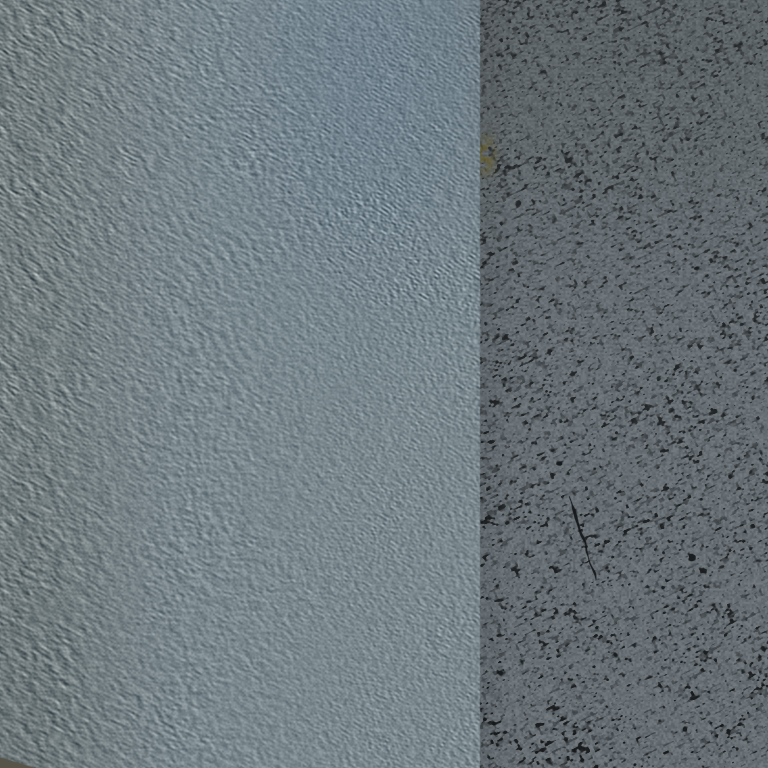
This texture is drawn by a WebGL 1 fragment shader. Its source:

```glsl
precision highp float;
// Two matte wall planes meeting at a vertical edge: a pale embossed sheet
// and a darker pitted slab. Differences of value noise light the embossing;
// thresholded noise makes the pits, and distance functions place the marks.

uniform vec2 u_resolution;

const float SEAM_X = 0.625;

float hash(vec2 p) {
  return fract(sin(dot(p, vec2(127.1, 311.7))) * 43758.5453);
}

float noise(vec2 p) {
  vec2 cell = floor(p);
  vec2 f = fract(p);
  f = f * f * (3.0 - 2.0 * f);
  float low = mix(hash(cell), hash(cell + vec2(1.0, 0.0)), f.x);
  float high = mix(hash(cell + vec2(0.0, 1.0)), hash(cell + 1.0), f.x);
  return mix(low, high, f.y);
}

float fbm(vec2 p) {
  float sum = 0.0;
  float weight = 0.5;
  for (int i = 0; i < 4; i++) {
    sum += weight * noise(p);
    p = mat2(1.6, 1.2, -1.2, 1.6) * p + 7.3;
    weight *= 0.5;
  }
  return sum;
}

vec2 rotate(vec2 p, float angle) {
  float c = cos(angle);
  float s = sin(angle);
  return vec2(c * p.x + s * p.y, c * p.y - s * p.x);
}

// Soft round falloff, one at the centre.
float glow(vec2 p, vec2 center, vec2 radius) {
  vec2 d = (p - center) / radius;
  return exp(-dot(d, d));
}

float segmentDistance(vec2 p, vec2 a, vec2 b) {
  vec2 along = b - a;
  float t = clamp(dot(p - a, along) / dot(along, along), 0.0, 1.0);
  return length(p - a - along * t);
}

// Signed light on bumps stretched along an angle, lit from above right.
float emboss(vec2 p, float angle, vec2 frequency) {
  vec2 q = rotate(p, angle) * frequency;
  vec2 toLight = vec2(0.2, 0.5);
  return noise(q - toLight) - noise(q + toLight);
}

vec3 embossedSheet(vec2 p) {
  vec3 color = mix(vec3(0.45, 0.49, 0.5), vec3(0.48, 0.532, 0.555),
                   smoothstep(0.0, 0.3, p.x));
  float blueSheen = glow(p, vec2(0.48, 0.9), vec2(0.17, 0.28));
  color += blueSheen * vec3(-0.035, -0.02, 0.005);
  color -= 0.025 * glow(p, vec2(0.0, 0.05), vec2(0.15, 0.25));
  color -= 0.025 * glow(p, vec2(0.63, 1.0), vec2(0.08, 0.25));

  // Bumps shrink toward the seam and become streaks toward the upper left.
  vec2 warped = p + 0.005 * vec2(noise(p * 60.0), noise(p * 60.0 + 19.0));
  float coarse = emboss(warped, -0.55, vec2(105.0, 230.0));
  float medium = emboss(warped, -0.45, vec2(155.0, 250.0));
  float fine = emboss(p, -0.6, vec2(240.0, 370.0));
  float relief = mix(coarse, medium, smoothstep(0.05, 0.25, p.x));
  relief = mix(relief, fine, smoothstep(0.25, 0.55, p.x));
  float streaks = emboss(warped, -0.62, vec2(75.0, 320.0));
  float streaky = smoothstep(0.65, 0.1, p.x + 0.5 * (1.0 - p.y));
  relief = mix(relief, streaks, 0.65 * streaky);
  relief += 0.5 * emboss(p + 5.0, -0.5, vec2(230.0, 370.0));

  float strength = 0.13 + 0.07 * smoothstep(0.3, 0.0, p.x);
  strength += 0.06 * streaky;
  strength += 0.11 * glow(rotate(p - vec2(0.45, 0.74), -0.75), vec2(0.0),
                          vec2(0.22, 0.08));
  strength *= 0.75 + 0.5 * noise(p * 24.0);
  color += relief * strength * vec3(1.0, 0.97, 0.92);
  return color + 0.08 * (noise(p * 420.0) - 0.5);
}

vec3 pittedSlab(vec2 p) {
  vec3 color = mix(vec3(0.405, 0.437, 0.46), vec3(0.37, 0.397, 0.41),
                   smoothstep(0.5, 1.0, p.y));
  color *= 1.0 - 0.07 * smoothstep(0.05, 0.0, p.x - SEAM_X);
  color += 0.11 * (noise(p * 400.0) - 0.5);

  // Ragged pits of two sizes gather in patches along a shallow diagonal.
  vec2 q = rotate(p, 0.45);
  float patches = fbm(p * 18.0 + 4.0) - 0.47;
  float small = noise(q * vec2(240.0, 340.0));
  float large = 0.55 * noise(q * vec2(150.0, 220.0) + 31.0) + 0.45 * small;
  float dust = smoothstep(0.55, 0.9, small + 0.3 * patches);
  float pits = smoothstep(0.66, 0.84, large + 0.25 * patches);
  color *= 1.0 - mix(0.32, 0.34, p.y) * dust;
  color *= 1.0 - mix(0.65, 0.35, p.y) * pits;

  // Ochre stain beside the seam.
  float stain = glow(p, vec2(0.632, 0.798), vec2(0.012, 0.022));
  stain *= smoothstep(0.15, 0.65, noise(p * 130.0));
  return mix(color, vec3(0.40, 0.36, 0.15), 0.8 * stain);
}

float spot(vec2 p, vec2 center, float radius) {
  float ragged = radius * (0.4 + 0.9 * noise(p * 240.0));
  return smoothstep(ragged + 0.0015, ragged - 0.0015, length(p - center));
}

// A broken hairline scratch and the few deepest chips.
float darkMarks(vec2 p) {
  vec2 wobble = vec2(0.004 * (noise(vec2(p.y * 75.0, 3.0)) - 0.5), 0.0);
  float d = segmentDistance(p + wobble, vec2(0.740, 0.353), vec2(0.777, 0.245));
  float width = 0.0021 * noise(vec2(p.y * 110.0, 8.0));
  float marks = smoothstep(width + 0.001, width - 0.001, d);
  marks = max(marks, spot(p, vec2(0.901, 0.275), 0.006));
  marks = max(marks, spot(p, vec2(0.892, 0.050), 0.004));
  marks = max(marks, spot(p, vec2(0.801, 0.147), 0.004));
  marks = max(marks, spot(p, vec2(0.652, 0.123), 0.005));
  marks = max(marks, spot(p, vec2(0.908, 0.651), 0.004));
  return max(marks, spot(p, vec2(0.729, 0.397), 0.004));
}

void main() {
  vec2 p = gl_FragCoord.xy / u_resolution;
  float pixel = 1.0 / u_resolution.x;
  vec3 slab = mix(pittedSlab(p), vec3(0.07, 0.08, 0.09), 0.9 * darkMarks(p));
  float side = smoothstep(SEAM_X - pixel, SEAM_X + pixel, p.x);
  vec3 color = mix(embossedSheet(p), slab, side);

  // Brown sliver under the sheet's lower left corner.
  float sliver = 0.014 - 0.3 * p.x - p.y;
  color = mix(color, vec3(0.34, 0.33, 0.29), smoothstep(-pixel, pixel, sliver));
  gl_FragColor = vec4(clamp(color, 0.0, 1.0), 1.0);
}
```
